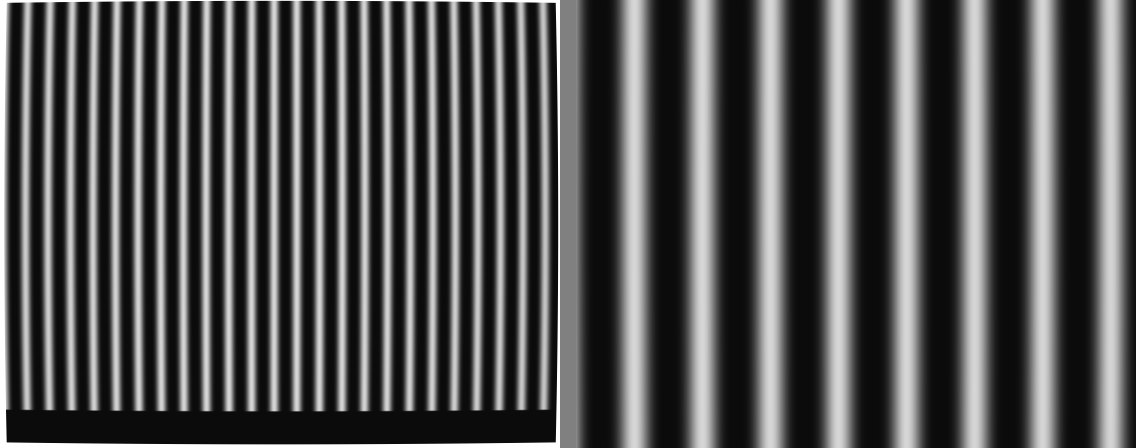
Left: the whole. Right: its middle third, enlarged.
Write a WebGL 1 fragment shader that draws this pattern.

```glsl
precision highp float;

uniform vec2 u_resolution;

#define STRIPE_PERIOD 0.0811
#define STRIPE_PHASE -0.0208
#define STRIPE_SHARPNESS 4.3
#define BASE_LEVEL 0.042
#define PEAK_LEVEL 0.84
#define SIDE_FALLOFF vec2(-0.015, 0.08)
#define BULGE_ALONG 0.0055
#define BULGE_ACROSS 0.0095
#define PANEL_MIN vec2(-0.990, -0.989)
#define PANEL_MAX vec2(0.999, 1.0017)
#define BAND_TOP -0.8395

const float PI = 3.14159265;

// Barrel warp: maps the bulging panel to a straight rectangle
vec2 flatten(vec2 p) {
    return p * (1.0 + BULGE_ALONG * p * p + BULGE_ACROSS * p.yx * p.yx);
}

// Soft periodic ridge, 1 at the stripe centre and 0 between stripes
float stripeProfile(float x) {
    float phase = (x - STRIPE_PHASE) / STRIPE_PERIOD;
    return pow(abs(cos(PI * phase)), STRIPE_SHARPNESS);
}

// Antialiased rectangle coverage
float boxMask(vec2 p, vec2 lo, vec2 hi, vec2 texel) {
    vec2 inside = clamp(min(p - lo, hi - p) / texel + 0.5, 0.0, 1.0);
    return inside.x * inside.y;
}

void main() {
    vec2 texel = 2.0 / u_resolution;
    vec2 p = flatten(gl_FragCoord.xy * texel - 1.0);

    // Stripes dim slightly toward the sides
    float peak = PEAK_LEVEL * (1.0 + SIDE_FALLOFF.x * p.x - SIDE_FALLOFF.y * p.x * p.x);
    float stripes = mix(BASE_LEVEL, peak, stripeProfile(p.x));

    // Plain dark band below the stripes
    float aboveBand = smoothstep(-texel.y, texel.y, p.y - BAND_TOP);
    float shade = mix(BASE_LEVEL, stripes, aboveBand);

    // White margin around the panel
    float panel = boxMask(p, PANEL_MIN, PANEL_MAX, texel);
    gl_FragColor = vec4(vec3(mix(1.0, shade, panel)), 1.0);
}
```
